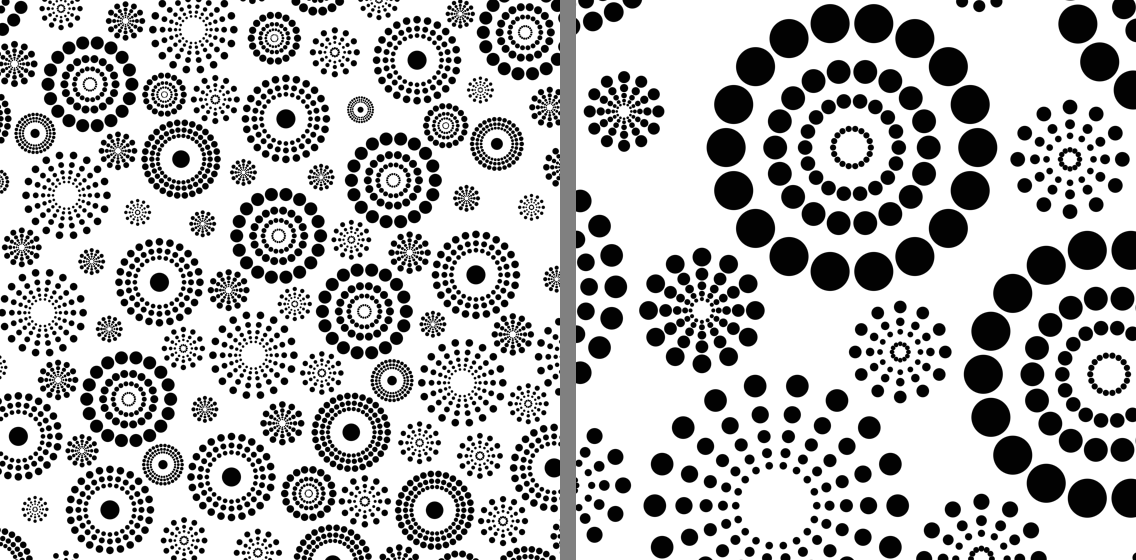
Left: the whole. Right: its middle third, enlarged.
A three.js fragment shader for this pattern:

```glsl
varying vec2 vUv;

vec2 hash2(vec2 p) {
  vec3 q = fract(p.xyx * vec3(0.1031, 0.1030, 0.0973) + 0.37);
  q += dot(q, q.yzx + 33.33);
  return fract((q.xx + q.yz) * q.zy);
}

// Signed distance to one ring of evenly spaced dots
float dotRing(vec2 p, float ring, float dotSize, float count) {
  float sector = 6.2831853 / count;
  float angle = mod(atan(p.y, p.x) + 0.5 * sector, sector) - 0.5 * sector;
  return length(length(p) * vec2(cos(angle), sin(angle)) - vec2(ring, 0.0)) - dotSize;
}

// Shrinking dot rings around a core, which is a disc or a fine ring
float rosette(vec2 p, float radius, int style) {
  vec4 rings = vec4(18.0, 0.61, 0.155, 3.0);  // count, shrink, dot ratio, rings
  vec2 core = vec2(0.13, 0.021);              // ring radius, dot radius
  if (style == 1) { rings = vec4(24.0, 0.78, 0.093, 3.0); core = vec2(0.0, 0.215); }
  if (style == 2) { rings = vec4(30.0, 0.80, 0.090, 3.0); core = vec2(0.0, 0.220); }
  if (style == 3) { rings = vec4(18.0, 0.76, 0.093, 5.0); core = vec2(0.0, -1.0); }
  if (style == 4) { rings = vec4(12.0, 0.68, 0.175, 5.0); core = vec2(0.0, -1.0); }
  if (style == 5) { rings = vec4(12.0, 0.67, 0.140, 3.0); core = vec2(0.16, 0.045); }

  p /= radius;
  float d = dotRing(p, core.x, core.y, rings.x);
  float ring = 1.0 / (1.0 + rings.z);
  for (int i = 0; i < 5; i++) {
    if (float(i) >= rings.w) break;
    d = min(d, dotRing(p, ring, ring * rings.z, rings.x));
    ring *= rings.y;
  }
  return d * radius;
}

int largeStyle(vec2 id) {
  return int(floor(hash2(id + 71.0).x * 3.9));
}

// Centre and radius of the large rosette at a jittered lattice node
vec3 largeRosette(vec2 id) {
  vec2 center = mat2(0.2067, 0.0752, 0.0383, 0.2167) * id + (hash2(id) - 0.5) * 0.038;
  int style = largeStyle(id);
  float radius = style == 0 ? 0.0865 : style == 2 ? 0.071 : 0.079;
  if (hash2(id + 71.0).y < 0.15) radius *= 0.68;
  return vec3(center, radius);
}

// Centre and radius of the small rosette between three large ones
vec3 smallRosette(vec3 a, vec3 b, vec3 c, float pick) {
  vec2 middle = (a.xy + b.xy + c.xy) / 3.0;
  vec2 center = middle;
  vec3 gap;
  for (int i = 0; i < 3; i++) {
    vec2 da = center - a.xy, db = center - b.xy, dc = center - c.xy;
    gap = vec3(length(da) - a.z, length(db) - b.z, length(dc) - c.z);
    vec3 excess = gap - dot(gap, vec3(1.0 / 3.0));
    center -= 0.66 * (normalize(da) * excess.x + normalize(db) * excess.y
                    + normalize(dc) * excess.z);
    vec2 shift = center - middle;
    center = middle + shift * min(1.0, 0.02 / max(length(shift), 0.0001));
  }
  gap = vec3(distance(center, a.xy) - a.z, distance(center, b.xy) - b.z,
             distance(center, c.xy) - c.z);
  float room = min(gap.x, min(gap.y, gap.z)) - 0.008;
  float size = pick < 0.33 ? 0.024 : mix(0.030, 0.050, pick);
  return vec3(center, max(0.012, min(room, size)));
}

void main() {
  vec2 uv = vUv;
  vec2 cell = floor(vec2(0.2167 * uv.x - 0.0383 * uv.y,
                         0.2067 * uv.y - 0.0752 * uv.x) / 0.0419);
  float d = 1.0;

  // Large rosettes on the corners of the cell
  for (int y = 0; y < 2; y++)
  for (int x = 0; x < 2; x++) {
    vec2 id = cell + vec2(x, y);
    vec3 r = largeRosette(id);
    if (distance(uv, r.xy) < r.z + 0.01)
      d = min(d, rosette(uv - r.xy, r.z, largeStyle(id)));
  }

  // Small rosettes in the two triangles of each nearby cell
  for (int y = -1; y <= 1; y++)
  for (int x = -1; x <= 1; x++) {
    vec2 id = cell + vec2(x, y);
    vec3 b = largeRosette(id + vec2(1.0, 0.0));
    vec3 c = largeRosette(id + vec2(0.0, 1.0));
    for (int t = 0; t < 2; t++) {
      vec3 a = largeRosette(id + float(t));
      if (distance(uv, (a.xy + b.xy + c.xy) / 3.0) > 0.08) continue;
      vec2 pick = hash2(id + vec2(19.0, 43.0 + 57.0 * float(t)));
      vec3 r = smallRosette(a, b, c, pick.x);
      int style = pick.y < 0.52 ? 4 : pick.y < 0.9 ? 5 : pick.y < 0.95 ? 0 : 2;
      if (distance(uv, r.xy) < r.z + 0.01)
        d = min(d, rosette(uv - r.xy, r.z, style));
    }
  }

  float edge = 0.75 * fwidth(vUv.x);
  float ink = 1.0 - smoothstep(-edge, edge, d);
  gl_FragColor = vec4(mix(vec3(1.0), vec3(0.008), ink), 1.0);
}
```
